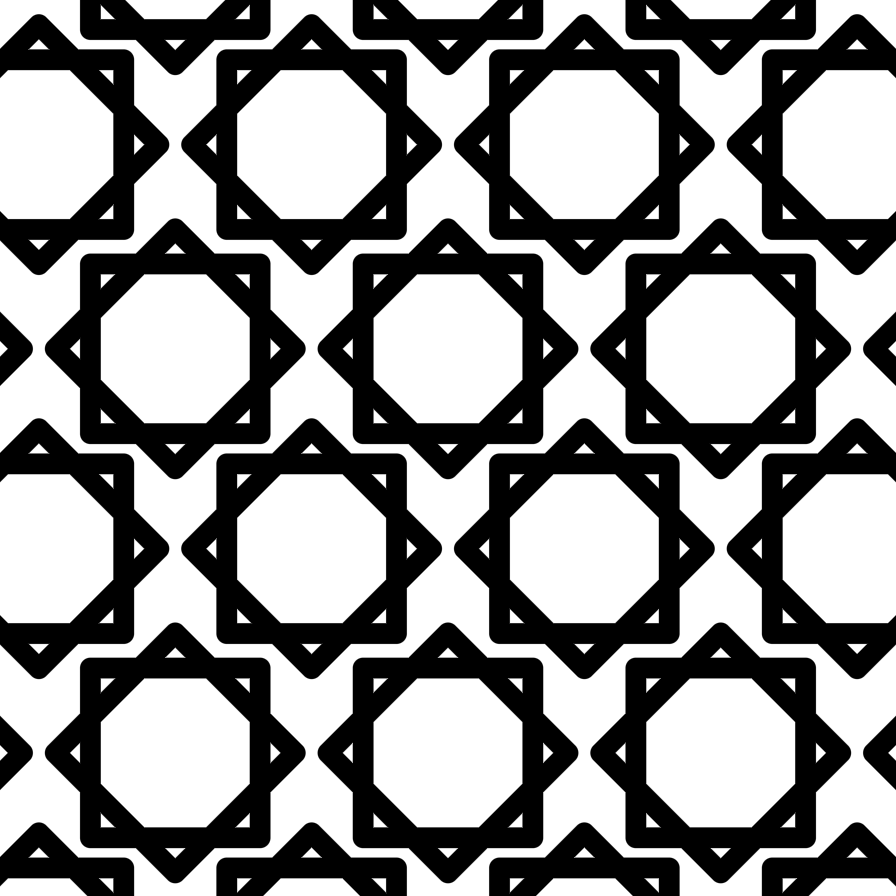
A Shadertoy shader for this pattern:

```glsl
// Staggered rows of eight-pointed stars in black outline on white.
// Each star is a square and a diamond, drawn from box distances;
// two offset lattices of the same cell give the brick-like layout.

float boxOutline(vec2 p, float halfSide, float halfStroke) {
    vec2 q = abs(p) - halfSide;
    float box = length(max(q, 0.0)) + min(max(q.x, q.y), 0.0);
    return abs(box) - halfStroke;
}

// Square overlaid with the same square turned by 45 degrees
float starOutline(vec2 p) {
    vec2 turned = vec2(p.x + p.y, p.y - p.x) * sqrt(0.5);
    return min(boxOutline(p, 0.0947, 0.0116),
               boxOutline(turned, 0.0947, 0.0116));
}

// Position relative to the nearest cell centre
vec2 repeatCell(vec2 p, vec2 cell) {
    return p - cell * floor(p / cell + 0.5);
}

void mainImage(out vec4 fragColor, in vec2 fragCoord) {
    vec2 uv = fragCoord / iResolution.y;
    vec2 cell = vec2(0.3044, 0.451);

    // Main rows, then the rows shifted by half a column
    vec2 p = uv - vec2(0.5, 0.6107);
    float d = starOutline(repeatCell(p, cell));
    d = min(d, starOutline(repeatCell(p - vec2(0.5 * cell.x, -0.2231), cell)));

    // Antialiased black ink on white
    float edge = 0.75 / iResolution.y;
    fragColor = vec4(vec3(smoothstep(-edge, edge, d)), 1.0);
}
```
